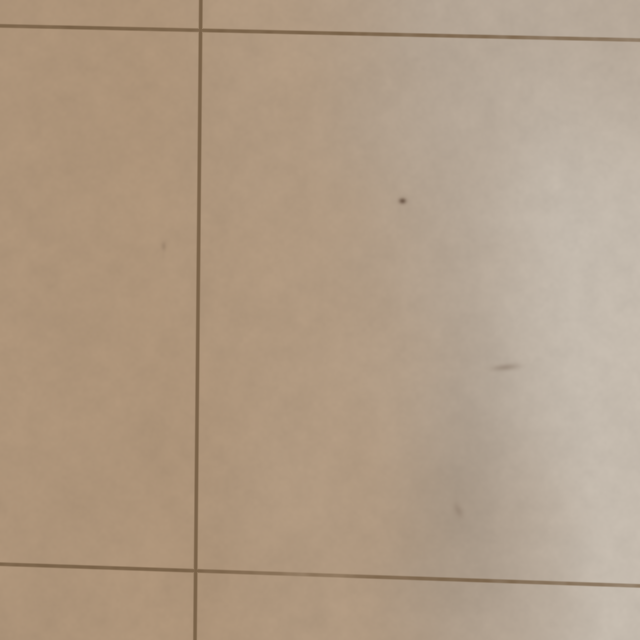
Reproduce this texture procedurally as a WebGL 2 fragment shader.

```glsl
#version 300 es
precision highp float;
// Large beige floor tiles with thin brown joints, seen slightly askew.
// A sheared grid gives the joints; layered noise mottles the stone, and
// a soft sheen brightens the right side. A few small stains mark the surface.

uniform vec2 u_resolution;
out vec4 outColor;

const vec3 WARM = vec3(0.68, 0.58, 0.475);
const vec3 BEIGE = vec3(0.69, 0.60, 0.505);
const vec3 GREY = vec3(0.70, 0.64, 0.575);
const vec3 PALE = vec3(0.77, 0.73, 0.68);
const vec3 JOINT = vec3(0.46, 0.37, 0.27);
const vec3 STAIN = vec3(0.40, 0.32, 0.26);

float hash(vec2 p) {
    p = fract(p * vec2(123.34, 345.45));
    p += dot(p, p + 34.23);
    return fract(p.x * p.y);
}

float valueNoise(vec2 p) {
    vec2 cell = floor(p);
    vec2 f = fract(p);
    f = f * f * (3.0 - 2.0 * f);
    float low = mix(hash(cell), hash(cell + vec2(1, 0)), f.x);
    float high = mix(hash(cell + vec2(0, 1)), hash(cell + vec2(1, 1)), f.x);
    return mix(low, high, f.y);
}

// Layered noise centred on zero.
float fbm(vec2 p, int octaves) {
    float sum = 0.0;
    float gain = 0.5;
    for (int i = 0; i < octaves; i++) {
        sum += gain * (valueNoise(p) - 0.5);
        p = mat2(1.6, 1.2, -1.2, 1.6) * p + 7.3;
        gain *= 0.55;
    }
    return sum;
}

// Tile coordinates: joints lie on whole numbers, tilted by perspective.
vec2 tileCoords(vec2 uv, float pitch) {
    float lowerJoint = 0.1185 - 0.034 * uv.x;
    float upperJoint = 0.9596 - 0.0222 * uv.x;
    float leftJoint = 0.3047 + 0.0091 * uv.y;
    return vec2((uv.x - leftJoint) / pitch,
                (uv.y - lowerJoint) / (upperJoint - lowerJoint));
}

// Coverage of a soft line at the given distance.
float lineMask(float dist, float halfWidth, float blur) {
    return 1.0 - smoothstep(halfWidth - blur, halfWidth + blur, abs(dist));
}

// Soft elliptical blot, turned by an angle.
float blot(vec2 p, vec2 radius, float angle) {
    float c = cos(angle);
    float s = sin(angle);
    vec2 q = vec2(c * p.x + s * p.y, c * p.y - s * p.x) / radius;
    return exp(-dot(q, q));
}

// Warm stone at left, passing through grey to a pale sheen at right.
vec3 stoneColor(vec2 uv) {
    float across = uv.x + 0.12 * (uv.y - 0.5) + 0.09 * fbm(uv * 5.0, 3);
    float sheen = smoothstep(0.70, 0.93, across)
                * (1.0 - 0.75 * smoothstep(0.62, 1.0, uv.y));
    vec3 color = mix(WARM, BEIGE, smoothstep(0.22, 0.52, across));
    color = mix(color, GREY, smoothstep(0.48, 0.76, across));
    return mix(color, PALE, sheen);
}

void main() {
    vec2 uv = gl_FragCoord.xy / u_resolution;
    float pixel = 1.0 / min(u_resolution.x, u_resolution.y);
    float pitch = 0.845;

    // Stone with broad clouds, fine mottling and faint grain
    vec3 color = stoneColor(uv);
    float mottle = 0.035 * fbm(uv * 9.0, 3) + 0.045 * fbm(uv * 38.0 + 11.0, 3)
                 + 0.025 * fbm(uv * 130.0, 2);
    color *= 1.0 + mottle;

    // Dull shadow beside the sheen
    color *= 1.0 - 0.06 * blot(uv - vec2(0.71, 0.20), vec2(0.09, 0.24), -0.2);

    // Joints, worn unevenly along their length
    vec2 tile = tileCoords(uv, pitch);
    vec2 dist = (tile - round(tile)) * pitch;
    float blur = max(0.0017, pixel);
    float upright = lineMask(dist.x, 0.0028, blur);
    float level = lineMask(dist.y, 0.0028, blur);
    float wornPatch = blot(uv - vec2(0.48, 0.10), vec2(0.10, 0.05), 0.0);
    float fade = 0.10 + 0.22 * smoothstep(0.5, 1.0, uv.x) + 0.35 * wornPatch;
    fade += 0.35 * fbm(uv * 55.0 + 3.0, 2);
    float joint = max(upright * 0.93, level * (1.0 - clamp(fade, 0.0, 0.8)));
    color = mix(color, JOINT, joint);

    // One dark speck and faint scuffs
    float speck = blot(uv - vec2(0.629, 0.686), vec2(0.0055, 0.0045), 0.0);
    float scuff = blot(uv - vec2(0.79, 0.426), vec2(0.020, 0.005), 0.1) * 0.30
                + blot(uv - vec2(0.716, 0.203), vec2(0.006, 0.012), 0.4) * 0.20
                + blot(uv - vec2(0.256, 0.615), vec2(0.004, 0.007), 0.0) * 0.20;
    color = mix(color, STAIN, clamp(speck * 0.85 + scuff, 0.0, 1.0));

    outColor = vec4(color, 1.0);
}
```
